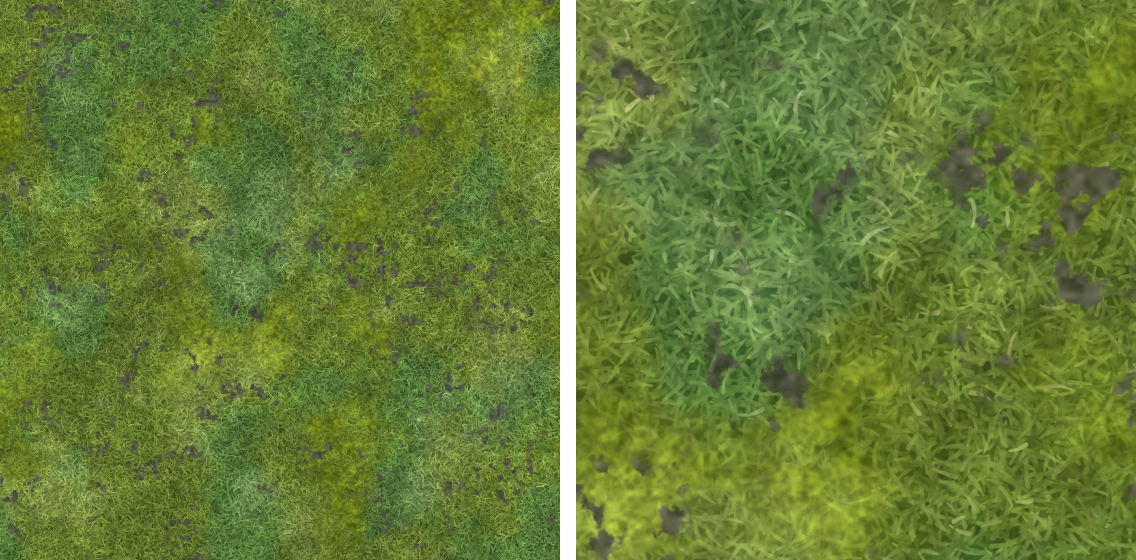
Left, the full canvas; right, a detail of the centre.
Write a three.js fragment shader that draws this texture.

```glsl
// A mown lawn seen from above: fine tangled blades, mossy patches and specks of soil.
varying vec2 vUv;

const vec3 SHADE = vec3(0.25, 0.32, 0.09);
const vec3 BLADE_DARK = vec3(0.28, 0.37, 0.10);
const vec3 BLADE_LIGHT = vec3(0.53, 0.61, 0.27);
const vec3 STRAW = vec3(0.66, 0.67, 0.42);
const vec3 MOSS_DARK = vec3(0.29, 0.35, 0.03);
const vec3 MOSS_LIGHT = vec3(0.58, 0.65, 0.15);
const vec3 SOIL_DARK = vec3(0.20, 0.21, 0.15);
const vec3 SOIL_LIGHT = vec3(0.42, 0.40, 0.38);
const vec3 PALE_TINT = vec3(0.07, 0.06, 0.07);
const vec3 COOL_TINT = vec3(-0.06, -0.01, 0.04);

const int BLADE_LAYERS = 7;
const float BLADE_SCALE = 72.0;

vec3 hash3(vec2 p) {
  vec3 q = fract(vec3(p.xyx) * vec3(0.1031, 0.1030, 0.0973));
  q += dot(q, q.yxz + 33.33);
  return fract((q.xxy + q.yzz) * q.zyx);
}

float valueNoise(vec2 p) {
  vec2 cell = floor(p);
  vec2 f = fract(p);
  f = f * f * (3.0 - 2.0 * f);
  float low = mix(hash3(cell).x, hash3(cell + vec2(1.0, 0.0)).x, f.x);
  float high = mix(hash3(cell + vec2(0.0, 1.0)).x, hash3(cell + 1.0).x, f.x);
  return mix(low, high, f.y);
}

float fbm(vec2 p) {
  float sum = 0.0;
  float weight = 0.5;
  for (int i = 0; i < 4; i++) {
    sum += weight * valueNoise(p);
    p = mat2(1.6, 1.2, -1.2, 1.6) * p + 17.3;
    weight *= 0.5;
  }
  return sum / 0.9375;
}

// Distance to a segment through the origin; the second value runs along it.
vec2 segment(vec2 p, vec2 direction, float halfLength) {
  float along = clamp(dot(p, direction), -halfLength, halfLength);
  return vec2(length(p - direction * along), along / halfLength);
}

// Lays one scattered layer of blades over the colour below.
vec3 addBlades(vec3 below, vec2 uv, float scale, float seed, float lift) {
  vec2 p = uv * scale + seed * vec2(13.7, 29.3);
  vec2 cell = floor(p);
  vec3 color = below;
  for (int y = -1; y <= 1; y++) {
    for (int x = -1; x <= 1; x++) {
      vec2 id = cell + vec2(float(x), float(y));
      vec3 place = hash3(id + seed * 7.0);
      vec3 look = hash3(id + seed * 11.0 + 91.0);
      float angle = place.z * 6.2832;
      vec2 direction = vec2(cos(angle), sin(angle));
      vec2 offset = p - id - place.xy;
      float bend = (look.z - 0.5) * 0.5 * dot(offset, direction);
      offset += vec2(-direction.y, direction.x) * bend * dot(offset, direction);
      vec2 hit = segment(offset, direction, mix(0.3, 0.85, look.x));
      float width = 0.10 * (1.0 - 0.4 * hit.y);
      float cover = 1.0 - smoothstep(width - 0.05, width + 0.06, hit.x);
      float tone = look.y * 0.75 + lift + 0.10 * hit.y;
      vec3 tint = mix(BLADE_DARK, BLADE_LIGHT, tone);
      tint = mix(tint, STRAW, 0.8 * step(0.985, look.z));
      color = mix(color, tint, cover * 0.85);
    }
  }
  return color;
}

vec3 grass(vec2 uv) {
  vec3 color = mix(SHADE, BLADE_DARK, valueNoise(uv * 180.0));
  for (int i = 0; i < BLADE_LAYERS; i++) {
    float level = float(i);
    float lift = mix(-0.05, 0.24, level / float(BLADE_LAYERS - 1));
    color = addBlades(color, uv, BLADE_SCALE + 5.0 * level, level + 1.0, lift);
  }
  return color;
}

vec3 moss(vec2 uv) {
  float grain = 0.5 * valueNoise(uv * 130.0) + 0.5 * valueNoise(uv * 260.0 + 40.0);
  float clump = fbm(uv * 32.0 + 60.0);
  return mix(MOSS_DARK, MOSS_LIGHT, smoothstep(0.15, 0.85, 0.65 * grain + 0.35 * clump));
}

void main() {
  vec2 uv = vUv;
  vec3 color = grass(uv);

  // Broad patches of moss, pale turf and cooler green
  float mossArea = smoothstep(0.50, 0.70, fbm(uv * 5.0 + 3.0));
  float mossBreakup = smoothstep(0.30, 0.65, fbm(uv * 45.0 + 8.0));
  color = mix(color, moss(uv), mossArea * mix(0.30, 0.85, mossBreakup));
  color += PALE_TINT * smoothstep(0.52, 0.74, fbm(uv * 9.0 + 21.0));
  color += COOL_TINT * smoothstep(0.48, 0.70, fbm(uv * 7.0 + 47.0)) * (1.0 - mossArea);

  // Soft unevenness and fine grain
  color *= 1.0 + 0.40 * (fbm(uv * 14.0 + 70.0) - 0.5);
  color *= 1.0 + 0.36 * (fbm(uv * 60.0 + 33.0) - 0.5);
  color *= 1.0 + 0.22 * (valueNoise(uv * 300.0) - 0.5);

  // Small clustered specks of bare soil
  float soilArea = smoothstep(0.46, 0.70, fbm(uv * 16.0 + 85.0));
  float speck = smoothstep(0.60, 0.72, fbm(uv * 75.0 + 12.0) + 0.10 * soilArea - 0.04);
  vec3 soil = mix(SOIL_DARK, SOIL_LIGHT, valueNoise(uv * 210.0 + 5.0));
  color = mix(color, soil, 0.85 * speck * soilArea);

  gl_FragColor = vec4(clamp(color, 0.0, 1.0), 1.0);
}
```
